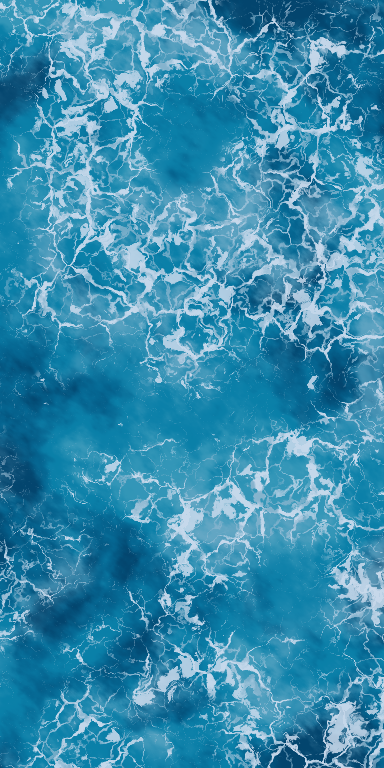
Write a WebGL 1 fragment shader that draws this texture.

```glsl
precision highp float;
uniform vec2 u_resolution;

const vec3 ABYSS = vec3(0.01, 0.27, 0.43);
const vec3 DEEP = vec3(0.02, 0.40, 0.57);
const vec3 TEAL = vec3(0.04, 0.50, 0.66);
const vec3 SHALLOW = vec3(0.20, 0.59, 0.72);
const vec3 HAZE = vec3(0.44, 0.67, 0.78);
const vec3 FOAM_SHADE = vec3(0.54, 0.71, 0.81);
const vec3 FOAM_LIGHT = vec3(0.80, 0.86, 0.93);

const float WATER_SCALE = 4.0;
const float WATER_CONTRAST = 1.75;
const float FOAM_SCALE = 4.2;
const vec2 BAND_NORMAL = vec2(0.85, 0.53);
const float BAND_OFFSET = 1.15;
const float BAND_WIDTH = 0.24;
const float BAND_STRENGTH = 0.09;
const float COARSE_CELLS = 8.5;
const float FINE_CELLS = 19.0;
const float COARSE_WIDTH = 0.010;
const float FINE_WIDTH = 0.0045;
const float LACE_SCALE = 38.0;
const float FLECK_SCALE = 95.0;
const float EDGE_SOFTNESS = 0.003;

float hash(vec2 p) {
  vec3 q = fract(p.xyx * 0.1031);
  q += dot(q, q.yzx + 33.33);
  return fract((q.x + q.y) * q.z);
}

vec2 hash2(vec2 p) {
  vec3 q = fract(p.xyx * vec3(0.1031, 0.1030, 0.0973));
  q += dot(q, q.yzx + 33.33);
  return fract((q.xx + q.yz) * q.zy);
}

float noise(vec2 p) {
  vec2 cell = floor(p);
  vec2 f = fract(p);
  f = f * f * (3.0 - 2.0 * f);
  float low = mix(hash(cell), hash(cell + vec2(1.0, 0.0)), f.x);
  float high = mix(hash(cell + vec2(0.0, 1.0)), hash(cell + 1.0), f.x);
  return mix(low, high, f.y);
}

float fbm(vec2 p) {
  float sum = 0.0;
  float amplitude = 0.5;
  for (int i = 0; i < 5; i++) {
    sum += amplitude * noise(p);
    p = mat2(1.6, 1.2, -1.2, 1.6) * p + 5.7;
    amplitude *= 0.5;
  }
  return sum;
}

vec2 drift(vec2 p) {
  return vec2(fbm(p + 3.1), fbm(p + 17.4)) - 0.5;
}

// Distance to the border between the two nearest cell centres
float cellEdge(vec2 p, float scale) {
  p *= scale;
  vec2 cell = floor(p);
  vec2 nearest = vec2(8.0);
  vec2 second = vec2(8.0);
  for (int y = -1; y <= 1; y++) {
    for (int x = -1; x <= 1; x++) {
      vec2 id = cell + vec2(float(x), float(y));
      vec2 r = id + hash2(id) - p;
      if (dot(r, r) < dot(nearest, nearest)) {
        second = nearest;
        nearest = r;
      } else if (dot(r, r) < dot(second, second)) {
        second = r;
      }
    }
  }
  return dot(0.5 * (nearest + second), normalize(second - nearest)) / scale;
}

float strand(float dist, float width) {
  float soft = max(EDGE_SOFTNESS, 1.0 / u_resolution.x);
  return clamp((width - dist) / soft + 0.5, 0.0, 1.0);
}

void main() {
  vec2 p = gl_FragCoord.xy / u_resolution.x;
  vec2 flow = p + 0.22 * drift(p * 3.5);
  vec2 crinkled = p + 0.10 * drift(p * 9.0) + 0.045 * drift(p * 36.0);

  // Foam gathers in small drifts, thickest along a slanted band
  float across = (dot(flow, BAND_NORMAL) - BAND_OFFSET) / BAND_WIDTH;
  float gather = fbm(flow * FOAM_SCALE + 31.0) + BAND_STRENGTH * exp(-across * across);
  float density = smoothstep(0.29, 0.70, gather);

  // Water tone with faint slanted streaks
  float streaks = fbm(mat2(0.8, 0.6, -0.6, 0.8) * p * vec2(30.0, 55.0)) - 0.5;
  float tone = 0.47 + WATER_CONTRAST * (fbm(flow * WATER_SCALE + 9.0) - 0.49);
  tone += 0.28 * (density - 0.45) + 0.25 * streaks;
  vec3 color = mix(ABYSS, DEEP, smoothstep(0.05, 0.36, tone));
  color = mix(color, TEAL, smoothstep(0.30, 0.56, tone));
  color = mix(color, SHALLOW, smoothstep(0.60, 0.92, tone));
  float haze = smoothstep(0.42, 0.74, fbm(flow * 7.0 + 52.0) + 0.3 * streaks);
  color = mix(color, HAZE, 0.8 * haze * density);

  // Ragged veins, crumbled lace and loose flecks
  float coarseWidth = COARSE_WIDTH * (1.7 * density * fbm(p * 18.0 + 71.0) - 0.25);
  float fineWidth = FINE_WIDTH * (1.7 * density * fbm(p * 22.0 + 83.0) - 0.28);
  float coarse = strand(cellEdge(crinkled, COARSE_CELLS), coarseWidth);
  float fine = strand(cellEdge(crinkled + 4.3, FINE_CELLS), fineWidth);
  float lace = fbm(crinkled * LACE_SCALE + 11.0);
  float clump = density * smoothstep(0.38, 0.62, fbm(p * 9.0 + 61.0));
  float patches = smoothstep(0.0, 0.07, lace - mix(0.80, 0.52, clump));
  float fleck = smoothstep(0.74, 0.88, noise(crinkled * FLECK_SCALE));
  fleck *= smoothstep(0.15, 0.6, density) * smoothstep(0.42, 0.58, fbm(p * 6.0 + 23.0));

  float foam = max(max(0.95 * coarse, 0.75 * fine), max(0.85 * patches, 0.75 * fleck));
  vec3 foamColor = mix(FOAM_SHADE, FOAM_LIGHT, smoothstep(0.30, 0.68, lace + 0.1 * coarse));
  gl_FragColor = vec4(mix(color, foamColor, foam), 1.0);
}
```
